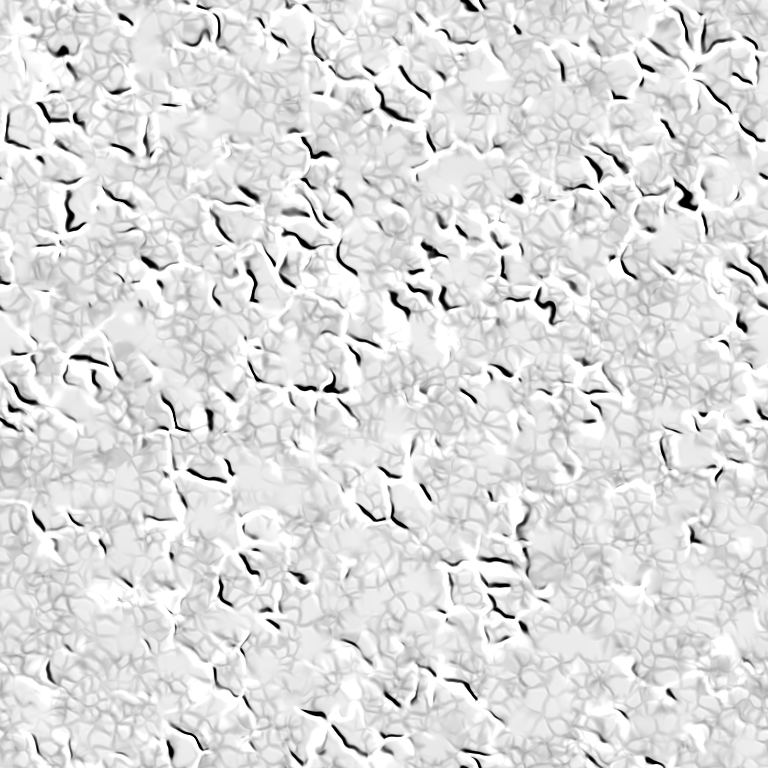
Reproduce this texture map procedurally as a WebGL 1 fragment shader.

```glsl
precision highp float;
// Pale embossed plaster: fine soft grains broken by short white ridges with black shadows. Tiles seamlessly.
uniform vec2 u_resolution;

vec2 hash2(vec2 p) {
  vec3 q = fract(p.xyx * vec3(0.1031, 0.1030, 0.0973));
  q += dot(q, q.yzx + 33.33);
  return fract((q.xx + q.yz) * q.zy);
}

// Value noise that wraps after n cells; two independent channels
vec2 noise2(vec2 uv, float n, float seed) {
  vec2 p = uv * n;
  vec2 i = floor(p);
  vec2 f = fract(p);
  f = f * f * f * (f * (f * 6.0 - 15.0) + 10.0);
  vec2 a = hash2(mod(i, n) + seed);
  vec2 b = hash2(mod(i + vec2(1.0, 0.0), n) + seed);
  vec2 c = hash2(mod(i + vec2(0.0, 1.0), n) + seed);
  vec2 d = hash2(mod(i + 1.0, n) + seed);
  return mix(mix(a, b, f.x), mix(c, d, f.x), f.y);
}

// Gap between the two nearest cell points: zero on cell borders, wraps after n cells
float cellGap(vec2 uv, vec2 n, float seed) {
  vec2 p = uv * n;
  vec2 i = floor(p);
  vec2 f = fract(p);
  float near = 8.0;
  float second = 8.0;
  for (int y = -1; y <= 1; y++) {
    for (int x = -1; x <= 1; x++) {
      vec2 o = vec2(float(x), float(y));
      float d = length(o + hash2(mod(i + o, n) + seed) - f);
      second = min(second, max(near, d));
      near = min(near, d);
    }
  }
  return second - near;
}

// Creases of two grain sizes, each faded in and out by its own strength
float crease(vec2 uv, vec2 strength) {
  float coarse = 1.0 - smoothstep(0.0, 0.4, cellGap(uv, vec2(41.0), 11.0));
  float fine = 1.0 - smoothstep(0.0, 0.5, cellGap(uv, vec2(59.0), 37.0));
  return dot(vec2(coarse, fine), strength);
}

// Cell borders stretched along the falling diagonal; the whole-number shear keeps them tiling
float vein(vec2 uv) {
  float e = cellGap(vec2(uv.x + uv.y, uv.y - uv.x), vec2(17.0, 13.0), 57.0) / 0.18;
  return exp(-e * e);
}

void main() {
  vec2 uv = gl_FragCoord.xy / u_resolution;

  // Bend the cell borders into irregular curves
  vec2 bend = noise2(uv, 33.0, 3.0) - 0.5;
  vec2 fineBend = noise2(uv, 71.0, 29.0) - 0.5;
  vec2 grainUv = uv + 0.009 * bend + 0.006 * fineBend;
  vec2 veinUv = uv + 0.018 * bend + 0.008 * fineBend;

  // Short stretches where ridges and their shadows appear
  vec2 patches = 0.3 * noise2(uv, 8.0, 83.0) + 0.7 * noise2(uv, 31.0, 41.0);
  float ridgeMask = smoothstep(0.36, 0.68, patches.x);
  float shadowMask = smoothstep(0.44, 0.74, patches.x + 0.25 * (patches.y - 0.5));

  // Soft grains, lit from the lower left
  vec2 lightStep = vec2(0.0024, 0.003);
  vec2 strength = smoothstep(0.2, 0.8, noise2(uv, 37.0, 71.0));
  float behind = crease(grainUv - 0.5 * lightStep, strength);
  float ahead = crease(grainUv + 0.5 * lightStep, strength);
  float shade = 0.925 - 0.06 * (behind + ahead) - 0.1 * (behind - ahead);
  shade += 0.04 * (noise2(uv, 19.0, 97.0).x - 0.5);

  // White ridges, with black shadows along their upper right side
  float relief = vein(veinUv - lightStep) - vein(veinUv + lightStep);
  shade += ridgeMask * (0.17 * vein(veinUv) + 0.2 * max(-relief, 0.0));
  shade -= 0.2 * ridgeMask * max(relief, 0.0);
  shade -= 0.9 * smoothstep(0.2, 0.95, relief * shadowMask);

  gl_FragColor = vec4(vec3(clamp(shade, 0.0, 1.0)), 1.0);
}
```
